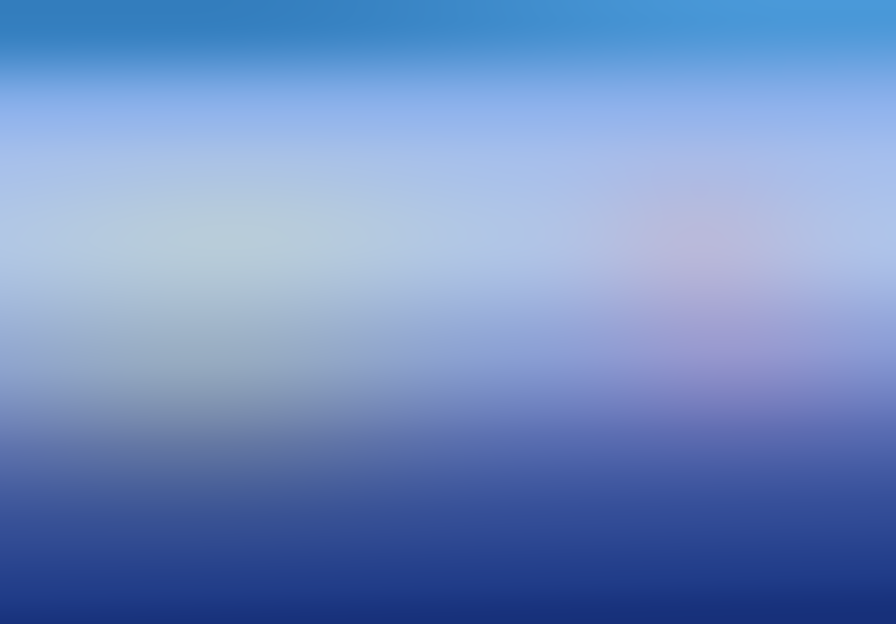
This background is drawn by a WebGL 1 fragment shader. Its source:

```glsl
precision highp float;

uniform vec2 u_resolution;

// Soft elliptical falloff around a centre
float glow(vec2 p, vec2 centre, vec2 radius) {
  vec2 d = (p - centre) / radius;
  return exp(-dot(d, d));
}

// Vertical sky gradient, from the deep base up to the blue top band
vec3 skyGradient(float y) {
  vec3 c = mix(vec3(0.09, 0.19, 0.48), vec3(0.12, 0.23, 0.53), smoothstep(0.0, 0.07, y));
  c = mix(c, vec3(0.22, 0.32, 0.61), smoothstep(0.03, 0.22, y));
  c = mix(c, vec3(0.38, 0.46, 0.73), smoothstep(0.17, 0.35, y));
  c = mix(c, vec3(0.52, 0.61, 0.84), smoothstep(0.29, 0.44, y));
  c = mix(c, vec3(0.68, 0.77, 0.92), smoothstep(0.39, 0.62, y));
  c = mix(c, vec3(0.65, 0.75, 0.93), smoothstep(0.63, 0.75, y));
  c = mix(c, vec3(0.56, 0.70, 0.93), smoothstep(0.73, 0.84, y));
  return mix(c, vec3(0.23, 0.53, 0.79), smoothstep(0.81, 0.97, y));
}

void main() {
  vec2 uv = gl_FragCoord.xy / u_resolution;

  // Tilt the lower dusk and the upper band in opposite ways
  float lowerTilt = (0.5 - uv.x) * 0.035 * (1.0 - smoothstep(0.4, 0.65, uv.y));
  float upperTilt = (0.5 - uv.x) * 0.025 * smoothstep(0.7, 0.95, uv.y);
  vec3 color = skyGradient(uv.y + lowerTilt + upperTilt);

  // Brighter cyan at the top right, deeper blue at the top left
  float topBand = smoothstep(0.84, 1.0, uv.y);
  color += topBand * mix(vec3(-0.03, -0.04, -0.05), vec3(0.06, 0.07, 0.06),
                         smoothstep(0.2, 0.9, uv.x));

  // Grey-green haze on the left
  color += vec3(0.06, 0.05, -0.09) * glow(uv, vec2(0.23, 0.39), vec2(0.25, 0.19));
  color += vec3(0.03, 0.02, -0.05) * glow(uv, vec2(0.27, 0.65), vec2(0.24, 0.12));

  // Rose and violet haze on the right
  color += vec3(0.04, -0.04, -0.06) * glow(uv, vec2(0.78, 0.61), vec2(0.13, 0.14));
  color += vec3(0.06, -0.01, -0.02) * glow(uv, vec2(0.82, 0.42), vec2(0.15, 0.13));

  gl_FragColor = vec4(clamp(color, 0.0, 1.0), 1.0);
}
```
